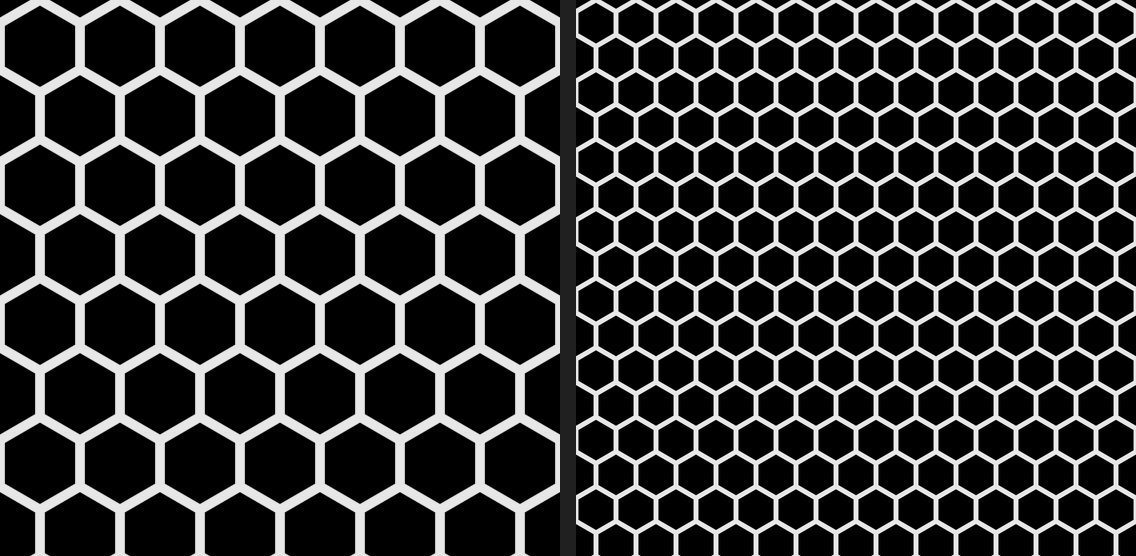
Left: one tile. Right: repeated 2 by 2.
Reproduce this pattern procedurally as a WebGL 2 fragment shader.

```glsl
#version 300 es
precision highp float;
// Black honeycomb cells parted by even pale grey lines, 7 across and 8 rows down.

uniform vec2 u_resolution;
out vec4 fragColor;

// Distance to the nearest cell wall, for pointy-top hexagons of width 1.
float wallDistance(vec2 p) {
    vec2 period = vec2(1.0, sqrt(3.0));
    vec2 a = mod(p + 0.5 * period, period) - 0.5 * period;
    vec2 b = mod(p, period) - 0.5 * period;
    vec2 q = abs(dot(a, a) < dot(b, b) ? a : b);
    return 0.5 - max(q.x, dot(q, vec2(0.5, 0.5 * sqrt(3.0))));
}

void main() {
    vec2 uv = gl_FragCoord.xy / u_resolution;

    // Seven columns and four double rows fill the canvas exactly.
    vec2 p = uv * vec2(7.0, 4.0 * sqrt(3.0));
    p.y -= 0.289;

    // Smooth line of constant width along the walls.
    float pixel = 7.0 / u_resolution.x;
    float halfWidth = 0.061;
    float line = 1.0 - smoothstep(-0.75, 0.75, (wallDistance(p) - halfWidth) / pixel);

    vec3 cellColor = vec3(0.0);
    vec3 lineColor = vec3(0.907);
    fragColor = vec4(mix(cellColor, lineColor, line), 1.0);
}
```
